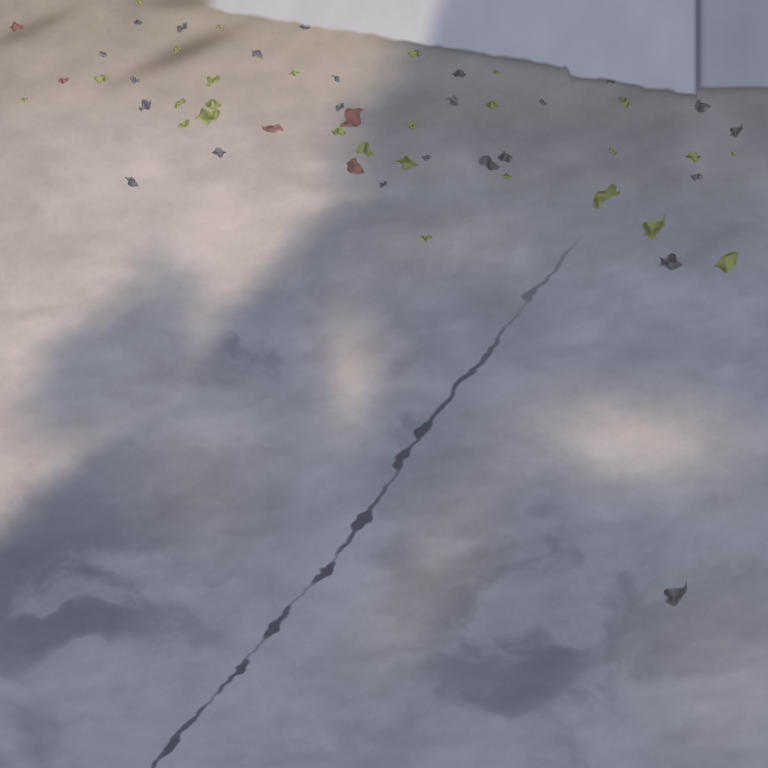
Reproduce this texture procedurally as a Shadertoy shader.

```glsl
// Weathered concrete yard: dappled sun, a diagonal crack, fallen leaves and a pale wall.
#define SHADE_COLOR vec3(0.475, 0.49, 0.547)
#define SHADE_FAR vec3(0.455, 0.456, 0.482)
#define SUN_COLOR vec3(0.72, 0.667, 0.652)
#define SUN_FAR vec3(0.63, 0.58, 0.54)
#define WALL_SHADE vec3(0.55, 0.567, 0.63)
#define WALL_SUN vec3(0.755, 0.745, 0.76)
#define CRACK_COLOR vec3(0.25, 0.25, 0.3)
#define PENUMBRA 0.055
#define STAIN 0.24
#define LEAF_DENSITY 0.42

float hash(vec2 p) {
    vec3 q = fract(p.xyx * 0.1031);
    q += dot(q, q.yzx + 33.33);
    return fract((q.x + q.y) * q.z);
}

float noise(vec2 p) {
    vec2 i = floor(p), f = fract(p);
    f = f * f * (3.0 - 2.0 * f);
    return mix(mix(hash(i), hash(i + vec2(1, 0)), f.x),
               mix(hash(i + vec2(0, 1)), hash(i + 1.0), f.x), f.y);
}

float fbm(vec2 p) {
    float sum = 0.0, amp = 0.5;
    for (int i = 0; i < 5; i++) {
        sum += amp * noise(p);
        p = mat2(1.6, 1.2, -1.2, 1.6) * p + 7.3;
        amp *= 0.5;
    }
    return sum;
}

vec2 turn(vec2 p, float a) {
    return vec2(p.x * cos(a) + p.y * sin(a), p.y * cos(a) - p.x * sin(a));
}

// Soft elliptical patch, 1 at the centre
float glow(vec2 p, float x, float y, float rx, float ry, float angle) {
    vec2 q = turn(p - vec2(x, y), angle) / vec2(rx, ry);
    return exp(-dot(q, q));
}

// Sunlight reaching the ground, 0 to 1
float sunlight(vec2 p) {
    vec2 w = p + 0.07 * (vec2(fbm(p * 10.0), fbm(p * 10.0 + 31.0)) - 0.48);
    float edge = 0.45 - 1.05 * max(0.74 - w.y, 0.0) + 0.85 * max(w.y - 0.865, 0.0);
    float lit = smoothstep(-PENUMBRA, PENUMBRA, edge - w.x);
    vec2 blob = turn(w - vec2(0.155, 0.535), 0.74) / vec2(0.155, 0.08);
    lit *= mix(0.12, 1.0, smoothstep(0.5, 1.35, length(blob)));
    lit += 0.8 * glow(w, 0.458, 0.52, 0.052, 0.085, 0.0)
         + 0.85 * glow(w, 0.835, 0.425, 0.13, 0.062, -0.12)
         + 0.36 * glow(w, 0.57, 0.265, 0.14, 0.06, 0.95)
         + 0.25 * glow(w, 0.27, 0.4, 0.1, 0.1, 0.0)
         + 0.22 * glow(w, 0.59, 0.665, 0.1, 0.04, 0.0)
         + 0.2 * glow(w, 0.95, 0.12, 0.13, 0.15, 0.0);
    return clamp(lit, 0.0, 1.0);
}

vec3 ground(vec2 p, float sun) {
    vec3 shade = mix(SHADE_COLOR, SHADE_FAR, smoothstep(0.55, 0.92, p.y));
    vec3 col = mix(shade, mix(SUN_COLOR, SUN_FAR, smoothstep(0.78, 0.96, p.y)), sun);
    // Cloudy damp areas, then dirt drifts in the far corner
    float cloud = fbm(p * vec2(9, 12) + 1.5 * fbm(p * 7.0));
    float damp = glow(p, 0.69, 0.19, 0.17, 0.15, 0.3) + glow(p, 0.07, 0.23, 0.16, 0.12, 0.0)
               + 0.9 * glow(p, 0.32, 0.55, 0.1, 0.06, 0.8) + 0.7 * glow(p, 0.51, 0.47, 0.05, 0.08, 0.0);
    damp *= mix(0.35, 1.25, smoothstep(0.58, 0.4, cloud));
    float drift = glow(p, 0.04, 0.962, 0.065, 0.01, 0.42) + glow(p, 0.24, 0.932, 0.08, 0.012, 0.42)
                + glow(p, 0.23, 0.998, 0.045, 0.012, 0.0);
    col -= 0.085 * damp * (1.0 - 0.6 * sun) + 0.15 * drift * cloud * 1.6;
    // Stains, brush marks and grain
    float marks = fbm(turn(p, 0.12) * vec2(24, 60)) - 0.48;
    return col * (1.0 + STAIN * (cloud - 0.47) + 0.1 * marks + 0.02 * (noise(p * 240.0) - 0.5));
}

float crackMask(vec2 p, float px) {
    const float chips[8] = float[8](0.403, 0.255, 0.183, 0.13, 0.028, 0.322, 0.44, 0.617);
    float path = 0.195 + 0.884 * p.y - 0.12 * max(p.y - 0.251, 0.0) - 0.009 * exp(-pow((p.y - 0.46) / 0.09, 2.0))
               + 0.008 * (noise(vec2(p.y * 42.0, 3)) - 0.5) + 0.004 * (noise(vec2(p.y * 150.0, 6)) - 0.5);
    float run = noise(vec2(p.y * 55.0, 9));
    float width = 0.0008 + 0.002 * run * run, chip = 0.0;
    for (int i = 0; i < 8; i++) {
        float t = (p.y - chips[i]) / mix(0.009, 0.016, hash(vec2(i, 2)));
        float lens = max(1.0 - t * t, 0.0);
        chip += lens;
        width += lens * mix(0.003, 0.006, hash(vec2(i, 5)));
        path += lens * 0.01 * (hash(vec2(i, 8)) - 0.5);
    }
    width *= 0.5 + noise(p * 130.0);
    float d = abs(p.x - path) * 0.76 - width;
    float fade = mix(1.0, 0.6, smoothstep(0.5, 0.6, p.y)) * (1.0 - smoothstep(0.66, 0.7, p.y));
    fade *= mix(smoothstep(0.05, 0.5, run) * 0.5 + 0.4, 1.0, min(chip, 1.0));
    return fade * (1.0 - smoothstep(-px, px + 0.0015, d));
}

// Leaf kind: 0 dark, 1 green, 2 red-brown
void addLeaf(inout vec3 col, vec2 q, float size, float kind, float seed, float sun, float px) {
    q = turn(q, (seed - 0.5) * 1.4) / size;
    q.y += 0.9 * (noise(q * 1.7 + seed * 50.0) - 0.5);
    float d = size * (abs(q.y) - 0.45 * (1.0 - q.x * q.x));
    vec3 tint = kind < 0.5 ? vec3(0.27, 0.27, 0.29)
              : kind < 1.5 ? vec3(0.38, 0.4, 0.25) : vec3(0.38, 0.27, 0.26);
    tint *= (1.0 + 0.35 * sun) * (0.7 + 0.6 * noise(q * 3.0 + seed * 20.0));
    col = mix(col, tint, 0.85 * (1.0 - smoothstep(-px, px + 0.0015, d)));
}

void addLeaves(inout vec3 col, vec2 p, float sun, float px) {
    const vec3 large[12] = vec3[12](
        vec3(0.27, 0.849, 1), vec3(0.355, 0.833, 2), vec3(0.459, 0.845, 2), vec3(0.476, 0.805, 1),
        vec3(0.463, 0.782, 2), vec3(0.53, 0.787, 1), vec3(0.853, 0.705, 1), vec3(0.873, 0.658, 0),
        vec3(0.946, 0.661, 1), vec3(0.788, 0.743, 1), vec3(0.881, 0.227, 0), vec3(0.638, 0.789, 0));
    for (int i = 0; i < 12; i++) {
        float seed = hash(vec2(i, 17));
        addLeaf(col, p - large[i].xy, mix(0.012, 0.019, seed), large[i].z, seed, sun, px);
    }
    // Small scattered leaves
    vec2 cell = vec2(0.052, 0.034), id = floor(p / cell);
    if (hash(id + 41.0) < LEAF_DENSITY * smoothstep(0.66, 0.9, (id.y + 0.5) * cell.y)) {
        vec2 spot = id + 0.3 + 0.4 * vec2(hash(id + 3.0), hash(id + 67.0));
        float size = 0.004 + 0.007 * hash(id + 12.0);
        addLeaf(col, p - spot * cell, size, floor(hash(id + 90.0) * 2.2), hash(id + 55.0), sun, px);
    }
}

void addWall(inout vec3 col, vec2 p, float px) {
    float pillar = smoothstep(0.735, 0.745, p.x);
    float base = mix(1.03 - 0.16 * p.x - 0.01 * pillar, 0.884, step(0.908, p.x));
    float d = p.y - base - 0.005 * (noise(p * 70.0) - 0.5);
    float shade = smoothstep(-0.02, 0.02, p.x - 0.565 - 0.25 * (p.y - 0.97));
    vec3 wall = mix(WALL_SUN, WALL_SHADE, shade);
    wall -= 0.06 * smoothstep(0.904, 0.908, p.x) + 0.15 * exp(-pow((p.x - 0.909) / 0.005, 2.0));
    wall *= 1.0 + 0.08 * (fbm(p * vec2(30, 18)) - 0.48);
    col *= 1.0 - 0.2 * exp(-abs(d) / 0.005) * smoothstep(0.45, 0.6, p.x);
    col = mix(col, wall, smoothstep(-px, px + 0.004, d) * smoothstep(0.26, 0.29, p.x));
}

void mainImage(out vec4 fragColor, in vec2 fragCoord) {
    vec2 p = fragCoord / iResolution.xy;
    float px = 1.0 / min(iResolution.x, iResolution.y), sun = sunlight(p);
    vec3 col = ground(p, sun);
    col = mix(col, CRACK_COLOR, 0.85 * crackMask(p, px));
    addLeaves(col, p, sun, px);
    addWall(col, p, px);
    fragColor = vec4(clamp(col, 0.0, 1.0), 1.0);
}
```
